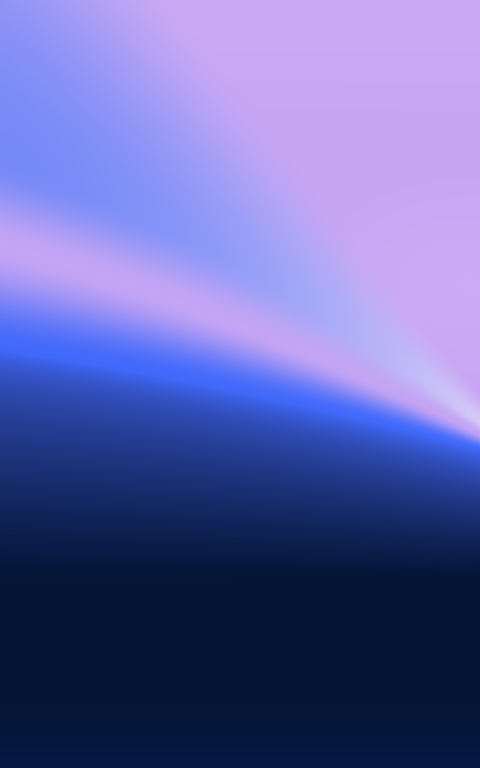
Reproduce this background procedurally as a Shadertoy shader.

```glsl
const vec3 NAVY = vec3(0.012, 0.078, 0.205);
const vec3 ROYAL = vec3(0.22, 0.335, 0.79);
const vec3 ELECTRIC = vec3(0.25, 0.41, 0.98);
const vec3 PERIWINKLE = vec3(0.46, 0.54, 0.97);
const vec3 PALE = vec3(0.84, 0.79, 0.97);
const vec3 ORCHID = vec3(0.77, 0.645, 0.955);

// Height of a falling curve: start, slope and bend
float curve(float x, float start, float slope, float bend) {
    return start - x * (slope + bend * x);
}

// Dark body under the edge, with a thin electric rim
vec3 depthColor(float y, float edge) {
    float below = max(edge - y, 0.0);
    float depth = clamp(below / (edge - 0.245), 0.0, 1.0);
    vec3 color = mix(ROYAL, NAVY, depth * (1.25 - 0.25 * depth));
    color += (ELECTRIC - ROYAL) * exp(-45.0 * below);
    return color + vec3(0.015, 0.015, 0.055) * smoothstep(0.1, 0.0, y);
}

// Orchid band, blue wedge and the open sky above them
vec3 skyColor(vec2 uv, float band, float spine) {
    vec3 wedge = mix(PERIWINKLE, PALE, pow(uv.x, 1.7));
    float spread = curve(uv.x, 0.55, 0.75, -0.24);
    float open = smoothstep(0.0, spread, uv.y - spine);
    vec2 glowOffset = (uv - vec2(0.98, 0.63)) / vec2(0.3, 0.12);
    vec3 sky = ORCHID + vec3(0.03, 0.02, 0.0) * exp(-dot(glowOffset, glowOffset));
    sky += vec3(0.02, 0.015, 0.0) * smoothstep(0.75, 1.0, uv.y);
    vec3 color = mix(ORCHID, wedge, smoothstep(band, spine, uv.y));
    return mix(color, sky, open);
}

void mainImage(out vec4 fragColor, in vec2 fragCoord) {
    vec2 uv = fragCoord / iResolution.xy;

    // Three curves that draw together towards the right
    float edge = curve(uv.x, 0.544, 0.09, 0.04);
    float band = curve(uv.x, 0.681, 0.175, 0.07);
    float spine = curve(uv.x, 0.79, 0.20, 0.14);

    vec3 color = mix(depthColor(uv.y, edge),
                     skyColor(uv, band, spine),
                     smoothstep(edge, band, uv.y));
    fragColor = vec4(color, 1.0);
}
```
